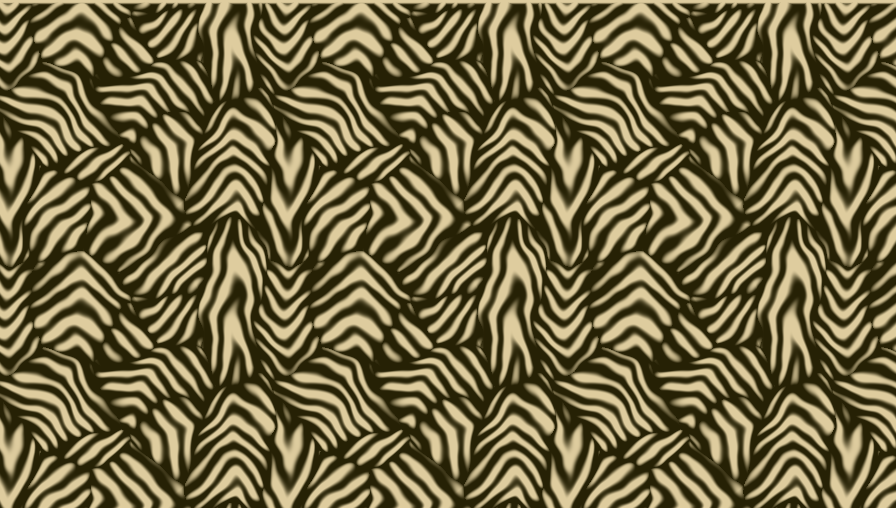
Give the GLSL for this pattern, as a Shadertoy shader.

```glsl
// Zebra-hide fabric: one square tile repeated about 3.2 times across and 1.8 down.
// Each tile is a weighted Voronoi patchwork of straight or folded stripe fields;
// periodic gradient noise bends the stripes, and dark seams taper their ends.

const float TAU = 6.2831853;

struct Coat { float nearest, second, phase; };

vec2 gradientAt(vec2 cell) {
    float h = fract(sin(dot(cell, vec2(127.1, 311.7))) * 4375.85);
    return vec2(cos(TAU * h), sin(TAU * h));
}

// Gradient noise whose lattice wraps once per tile
float tileNoise(vec2 p, float cells) {
    p *= cells;
    vec2 i = floor(p), f = p - i;
    vec2 w = f * f * f * (f * (f * 6.0 - 15.0) + 10.0);
    float a = dot(gradientAt(mod(i, cells)), f);
    float b = dot(gradientAt(mod(i + vec2(1, 0), cells)), f - vec2(1, 0));
    float c = dot(gradientAt(mod(i + vec2(0, 1), cells)), f - vec2(0, 1));
    float d = dot(gradientAt(mod(i + 1.0, cells)), f - 1.0);
    return mix(mix(a, b, w.x), mix(c, d, w.x), w.y);
}

// Stripe field around a centre: positive fold gives arches, negative gives Vs
void layStripes(inout Coat coat, vec2 p, vec2 centre, vec2 radius,
                float angle, float fold, float density) {
    vec2 d = p - centre;
    d -= round(d);
    float reach = length(d / radius);
    if (reach < coat.nearest) {
        vec2 along = vec2(cos(angle), sin(angle));
        float x = dot(d, along);
        float y = dot(d, vec2(-along.y, along.x));
        coat.second = coat.nearest;
        coat.nearest = reach;
        coat.phase = density * (y + fold * sqrt(x * x + 0.0003)) / sqrt(1.0 + fold * fold);
    } else {
        coat.second = min(coat.second, reach);
    }
}

Coat zebraTile(vec2 p) {
    Coat coat = Coat(1e3, 1e3, 0.0);
    // Column: arches, then a tall narrow loop spreading downward
    layStripes(coat, p, vec2(0.84, 0.43), vec2(0.18, 0.22), 0.0, 1.0, 22.0);
    layStripes(coat, p, vec2(0.84, -0.04), vec2(0.11, 0.32), 0.0, 5.0, 24.0);
    // Neighbouring column: steep stripes running into nested Vs
    layStripes(coat, p, vec2(1.03, 0.33), vec2(0.09, 0.28), 0.0, -4.0, 24.0);
    layStripes(coat, p, vec2(1.03, -0.12), vec2(0.16, 0.20), 0.0, -1.1, 21.0);
    // Broad arch with a small branch at its side
    layStripes(coat, p, vec2(0.27, -0.10), vec2(0.20, 0.18), 0.0, 1.0, 18.0);
    layStripes(coat, p, vec2(0.46, -0.20), vec2(0.12, 0.12), -0.7, 0.2, 19.0);
    // Feathered fans on either side of slanted spines
    layStripes(coat, p, vec2(0.20, 0.60), vec2(0.20, 0.17), -0.6, 0.35, 21.0);
    layStripes(coat, p, vec2(0.54, 0.68), vec2(0.19, 0.15), -0.5, 0.40, 20.0);
    layStripes(coat, p, vec2(0.61, 0.89), vec2(0.14, 0.12), 0.7, -0.25, 20.0);
    layStripes(coat, p, vec2(0.62, 0.50), vec2(0.11, 0.17), -1.1, 0.5, 19.0);
    layStripes(coat, p, vec2(0.33, 0.43), vec2(0.12, 0.08), 0.8, 0.2, 19.0);
    // Sideways zigzag between two diagonal bundles
    layStripes(coat, p, vec2(0.46, 0.24), vec2(0.17, 0.17), -1.57, 1.1, 18.0);
    layStripes(coat, p, vec2(0.19, 0.26), vec2(0.17, 0.13), 0.75, 0.25, 18.0);
    layStripes(coat, p, vec2(0.61, 0.04), vec2(0.16, 0.13), 0.8, 0.2, 18.0);
    return coat;
}

void mainImage(out vec4 fragColor, in vec2 fragCoord) {
    vec2 canvas = fragCoord / iResolution.y;
    vec2 p = canvas * vec2(1.817, 1.78) - vec2(0.0, 0.78);

    // Hand-drawn wobble, identical in every tile
    vec2 wobble = vec2(tileNoise(p, 5.0), tileNoise(p + 0.37, 5.0)) * 0.045
                + vec2(tileNoise(p + 0.61, 13.0), tileNoise(p + 0.19, 13.0)) * 0.014;
    Coat coat = zebraTile(p + wobble);

    // Swelling stripes that narrow to points at the seams
    float stripe = cos(TAU * coat.phase) + 0.9 * tileNoise(p + 0.43, 9.0);
    stripe -= 1.6 * exp(-6.0 * (coat.second - coat.nearest));
    float light = smoothstep(-0.85, 0.85, stripe + 0.08);

    // Pale strip along the upper edge
    light = max(light, smoothstep(0.990, 0.996, canvas.y));

    vec3 hide = mix(vec3(0.15, 0.13, 0.02), vec3(0.87, 0.80, 0.62), light);
    fragColor = vec4(hide, 1.0);
}
```
